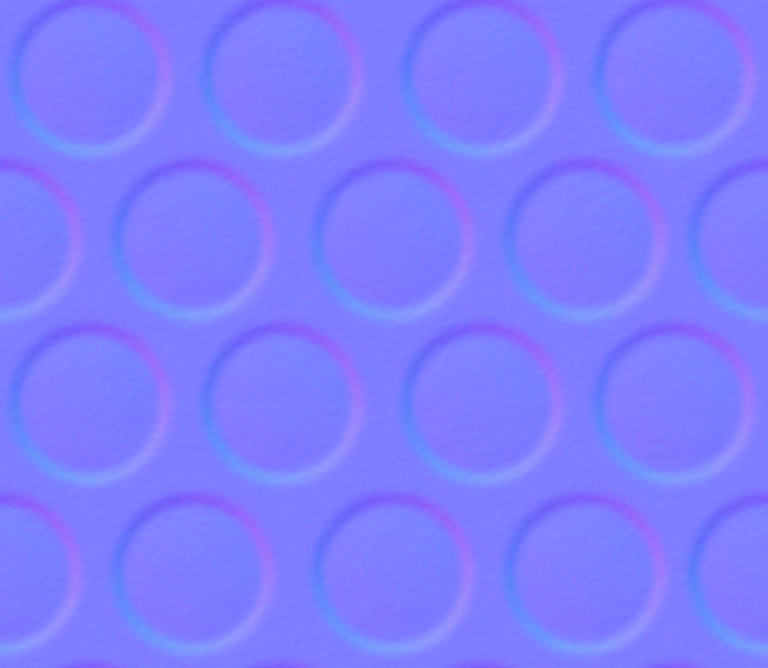
Write a Shadertoy shader that draws this texture map.

```glsl
// Tangent-space normal map of staggered round studs on finely grained rubber, tiling both ways.

const vec2 TILE = vec2(1.0, 0.871);      // tile size, in tile widths
const vec2 STUDS = vec2(4.0, 4.0);       // studs across and down
const float STUD_RADIUS = 0.098;
const float RIM_WIDTH = 0.0105;
const float RIM_SLOPE = 0.235;
const float DISH_SLOPE = 0.07;
const float TAU = 6.28319;

float hash(vec2 p) {
    vec3 q = fract(p.xyx * vec3(0.1031, 0.1030, 0.0973));
    q += dot(q, q.yzx + 33.33);
    return fract((q.x + q.y) * q.z);
}

// Dot product of a random unit gradient with the offset from its wrapped lattice corner
float cornerValue(vec2 corner, vec2 offset, vec2 period, float seed) {
    float angle = TAU * hash(mod(corner, period) + seed);
    return dot(vec2(cos(angle), sin(angle)), offset);
}

float gradientNoise(vec2 p, vec2 period, float seed) {
    vec2 i = floor(p), f = fract(p);
    vec2 u = f * f * f * (f * (f * 6.0 - 15.0) + 10.0);
    vec2 e = vec2(1.0, 0.0);
    float a = cornerValue(i, f, period, seed);
    float b = cornerValue(i + e, f - e, period, seed);
    float c = cornerValue(i + e.yx, f - e.yx, period, seed);
    float d = cornerValue(i + 1.0, f - 1.0, period, seed);
    return mix(mix(a, b, u.x), mix(c, d, u.x), u.y);
}

// Slope of a wrapped noise layer, per lattice cell
vec2 noiseSlope(vec2 uv, vec2 period, float seed) {
    vec2 p = uv * period;
    vec2 e = vec2(0.2, 0.0);
    float h = gradientNoise(p, period, seed);
    return (vec2(gradientNoise(p + e, period, seed),
                 gradientNoise(p + e.yx, period, seed)) - h) / e.x;
}

// Stud centre in 0..1, counted from the top left, with slightly uneven spacing
vec2 studCentre(float column, float row) {
    float odd = mod(row, 2.0);
    float x = (column + 0.5 - 0.5 * odd) / STUDS.x;
    x += -0.0078 + 0.0104 * step(1.5, column) + 0.009 * odd;
    float y = (row + 0.5) / STUDS.y - 0.0160 + 0.0045 * cos(row * TAU / STUDS.y);
    return vec2(x, 1.0 - y);
}

// Outward tilt at the rim, with a shallow inward tilt across the dished face
vec2 studTilt(vec2 offset, float radius) {
    float r = length(offset);
    float edge = (r - radius) / RIM_WIDTH;
    float rim = RIM_SLOPE * exp(-edge * edge);
    float inside = 1.0 - smoothstep(-1.6, 0.2, edge);
    float dish = DISH_SLOPE * inside * r / radius;
    return offset / max(r, 1e-4) * (rim - dish);
}

vec2 allStudsTilt(vec2 uv) {
    vec2 tilt = vec2(0.0);
    for (float row = 0.0; row < STUDS.y; row++) {
        for (float column = 0.0; column < STUDS.x; column++) {
            vec2 offset = fract(uv - studCentre(column, row) + 0.5) - 0.5;
            tilt += studTilt(offset * TILE, STUD_RADIUS);
        }
    }
    return tilt;
}

vec2 grainTilt(vec2 uv) {
    return 0.021 * noiseSlope(uv, vec2(92.0, 94.0), 3.0)
         + 0.014 * noiseSlope(uv, vec2(170.0, 176.0), 11.0)
         + 0.010 * noiseSlope(uv, vec2(24.0, 21.0), 23.0);
}

void mainImage(out vec4 fragColor, in vec2 fragCoord) {
    vec2 uv = fragCoord / iResolution.xy;
    vec2 tilt = allStudsTilt(uv) - grainTilt(uv);

    // Green points down the tile; a faint constant lean tints the flat areas
    vec2 xy = vec2(tilt.x, -tilt.y) + vec2(-0.006, -0.016);
    vec3 normal = vec3(xy, sqrt(max(1.0 - dot(xy, xy), 0.0)));
    fragColor = vec4(0.5 + 0.5 * normal, 1.0);
}
```
